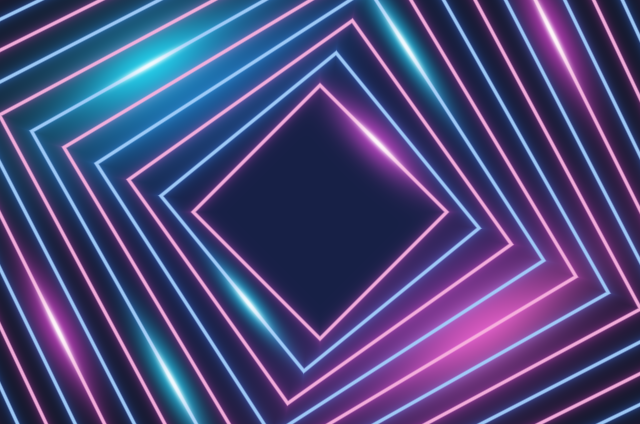
Write a WebGL 2 fragment shader that draws this background.

```glsl
#version 300 es
precision highp float;
// Nested neon squares, each larger and turned a little further than the last.
// Corners advance by a constant step; edges alternate pink and blue, and
// elliptical glows are placed in the local frame of individual edges.

#define SQUARES 14
#define FIRST_CORNER vec2(0.2990, 0.0)
#define CORNER_STEP vec2(0.0762, -0.0381)
#define LINE_HALF 0.0040
#define HALO_SIZE 0.0105
#define HALO_GAIN 0.62
#define NAVY vec3(0.090, 0.125, 0.275)
#define NIGHT vec3(0.065, 0.085, 0.150)
#define MAGENTA vec3(0.60, 0.13, 0.57)
#define CYAN vec3(0.03, 0.60, 0.70)

uniform vec2 u_resolution;
out vec4 fragColor;

vec3 screenBlend(vec3 a, vec3 b) {
  return 1.0 - (1.0 - a) * (1.0 - clamp(b, 0.0, 1.0));
}

// Right-hand corner of square k, relative to the centre.
vec2 cornerOf(float k) {
  return FIRST_CORNER + k * CORNER_STEP;
}

// Signed distance to square k.
float squareDistance(vec2 p, float k) {
  vec2 c = cornerOf(k);
  float radius = length(c);
  vec2 axis = c / radius;
  vec2 q = abs(vec2(dot(p, axis), dot(p, vec2(-axis.y, axis.x))));
  return (q.x + q.y - radius) * 0.70711;
}

// Position along and across one edge; sides run UR, UL, LL, LR.
vec2 edgeFrame(vec2 p, float k, float side) {
  float turn = side * 1.5707963;
  float co = cos(turn), si = sin(turn);
  p = vec2(co * p.x + si * p.y, co * p.y - si * p.x);
  vec2 c = cornerOf(k);
  vec2 top = vec2(-c.y, c.x);
  vec2 normal = normalize(c + top);
  return vec2(dot(p, normalize(c - top)), dot(p - c, normal));
}

float ellipse(vec2 p, vec2 size) {
  p /= size;
  return exp(-dot(p, p));
}

// Coloured glow on an edge; alpha carries the white-hot part of the line.
vec4 edgeGlow(vec2 p, float k, float side, float along, vec2 size, vec3 tint) {
  vec2 e = edgeFrame(p, k, side) - vec2(along, 0.0);
  float hot = ellipse(e, vec2(size.x * 0.55, 0.009));
  return vec4(tint * ellipse(e, size), hot);
}

// Broad soft cloud parallel to an edge.
float haze(vec2 p, float k, float side, float along, vec2 size) {
  return ellipse(edgeFrame(p, k, side) - vec2(along, 0.0), size);
}

void main() {
  vec2 p = (gl_FragCoord.xy - 0.5 * u_resolution) / u_resolution.y;
  float pixel = 1.0 / u_resolution.y;

  // Dark ground, and clouds kept outside the innermost square
  vec3 col = mix(NAVY, NIGHT, smoothstep(0.25, 0.75, length(p)));
  float outside = smoothstep(-pixel, pixel, squareDistance(p, 0.0));
  vec3 clouds = vec3(0.02, 0.36, 0.45) * haze(p, 5.0, 1.0, -0.20, vec2(0.36, 0.16));
  clouds += vec3(0.00, 0.13, 0.28) * haze(p, 3.0, 1.0, -0.06, vec2(0.36, 0.12));
  clouds += vec3(0.38, 0.07, 0.38) * haze(p, 3.5, 3.0, -0.13, vec2(0.42, 0.19));
  clouds += vec3(0.42, 0.18, 0.26) * haze(p, 4.0, 3.0, -0.20, vec2(0.22, 0.085));
  col = screenBlend(col, clouds * outside);

  // Bright streaks lying on edges
  vec4 glow = edgeGlow(p, 5.0, 1.0, -0.183, vec2(0.15, 0.060), CYAN);
  glow += edgeGlow(p, 0.0, 0.0, -0.020, vec2(0.13, 0.046), MAGENTA);
  glow += edgeGlow(p, 3.0, 0.0, -0.220, vec2(0.16, 0.030), CYAN);
  glow += edgeGlow(p, 8.0, 0.0, -0.134, vec2(0.18, 0.048), MAGENTA);
  glow += edgeGlow(p, 8.0, 2.0, 0.026, vec2(0.16, 0.046), MAGENTA);
  glow += edgeGlow(p, 5.0, 2.0, -0.178, vec2(0.15, 0.034), CYAN);
  glow += edgeGlow(p, 1.0, 2.0, -0.060, vec2(0.11, 0.026), CYAN);
  col = screenBlend(col, glow.rgb);

  // Neon outlines: soft halo first, then a pale core
  float soft = max(pixel, 0.0018);
  for (int i = 0; i < SQUARES; i++) {
    float k = float(i);
    float d = abs(squareDistance(p, k));
    float blue = mod(k, 2.0);
    vec3 haloTint = mix(vec3(0.72, 0.16, 0.62), vec3(0.18, 0.38, 0.85), blue);
    vec3 coreTint = mix(vec3(0.97, 0.70, 0.87), vec3(0.64, 0.81, 0.98), blue);
    col = screenBlend(col, haloTint * HALO_GAIN * exp(-d / HALO_SIZE));
    float core = 1.0 - smoothstep(LINE_HALF - soft, LINE_HALF + soft, d);
    col = mix(col, coreTint, core * 0.94);
  }

  // White-hot highlights over the outlines
  col = screenBlend(col, vec3(0.85, 0.88, 0.84) * glow.a);
  fragColor = vec4(col, 1.0);
}
```
